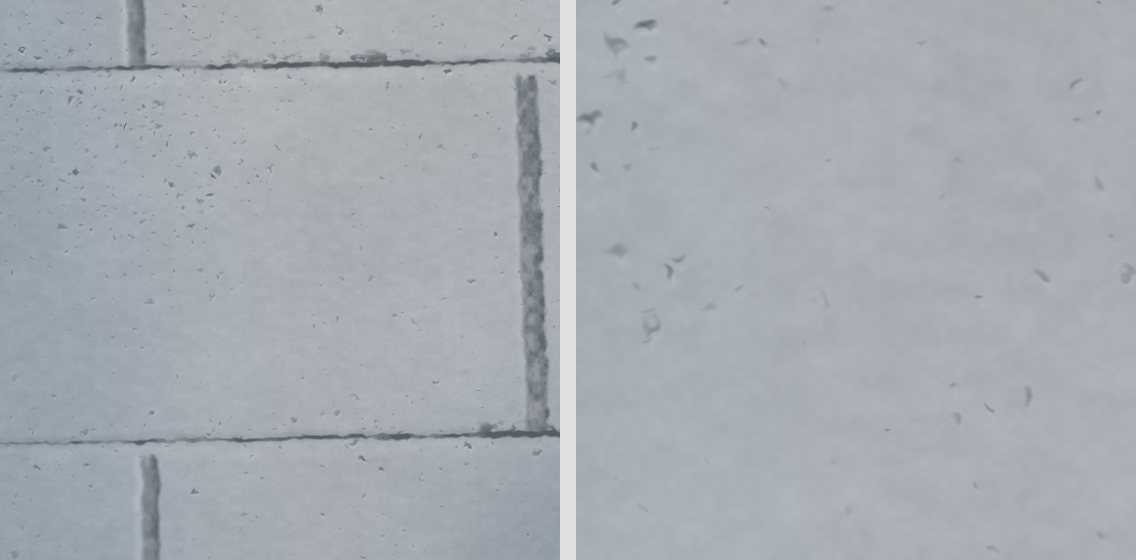
Left: the whole. Right: its middle third, enlarged.
Give the GLSL for this texture, as a three.js fragment shader.

```glsl
// Painted grey block wall in running bond, with chipped mortar joints and small pits.
varying vec2 vUv;

float hash(vec2 p) {
  return fract(sin(dot(p, vec2(127.1, 311.7))) * 43758.545);
}

float noise(vec2 p) {
  vec2 i = floor(p), f = fract(p);
  f = f * f * (3.0 - 2.0 * f);
  return mix(mix(hash(i), hash(i + vec2(1.0, 0.0)), f.x),
             mix(hash(i + vec2(0.0, 1.0)), hash(i + 1.0), f.x), f.y);
}

float fbm(vec2 p) {
  float sum = 0.0, amp = 0.5;
  for (int i = 0; i < 4; i++) {
    sum += amp * noise(p);
    p = p * 2.03 + 17.3;
    amp *= 0.5;
  }
  return sum / 0.9375;
}

// Slanted, ragged chips scattered on a jittered grid
float pits(vec2 p, float cells, float density) {
  vec2 g = p * cells + 0.3 * vec2(noise(p * 150.0), noise(p * 150.0 + 40.0));
  float mark = 0.0;
  for (int j = -1; j <= 1; j++) {
    for (int i = -1; i <= 1; i++) {
      vec2 id = floor(g) + vec2(float(i), float(j));
      vec2 d = g - id - vec2(hash(id + 3.1), hash(id + 8.7));
      float angle = 2.4 * hash(id + 5.3) - 1.2;
      float c = cos(angle), s = sin(angle);
      d = vec2(c * d.x + s * d.y, c * d.y - s * d.x);
      d /= vec2(0.27, 0.14) * (0.55 + 0.6 * hash(id + 1.9));
      float strength = smoothstep(0.0, 0.12, density - hash(id)) * (0.35 + 0.65 * hash(id + 6.4));
      mark = max(mark, strength * (1.0 - smoothstep(0.1, 1.2, length(d))));
    }
  }
  return mark;
}

void main() {
  vec2 p = vUv;

  // Tilted courses, alternate rows shifted by half a block
  float course = (p.y - 0.206 - 0.02 * p.x) / 0.667;
  float row = floor(course), inRow = fract(course);
  float bed = floor(course + 0.5);
  float even = 1.0 - mod(row, 2.0);
  float across = mod(p.x + 0.032 * p.y - 0.272 - 0.695 * even + 0.695, 1.39) - 0.695;
  float above = (course - bed) * 0.667 + 0.008 * (fbm(vec2(p.x * 16.0, bed * 9.0)) - 0.5)
              + 0.004 * (noise(vec2(p.x, p.y * 0.4) * 110.0) - 0.5);

  // Paint: blue at the left, lighter to the right, shaded lower right
  vec3 color = mix(vec3(0.595, 0.64, 0.68), vec3(0.668, 0.686, 0.712),
                   smoothstep(-0.08, 0.58, p.x + 0.15 * (p.y - 0.5)));
  float warm = 1.0 - smoothstep(0.0, 0.5, length((p - vec2(0.62, 0.95)) * vec2(0.9, 1.1)));
  color += vec3(0.024, 0.016, 0.0) * warm;
  color -= vec3(0.085, 0.065, 0.055) * (1.0 - smoothstep(0.0, 0.5, length(p - vec2(1.05, 0.0))));
  color += 0.05 * (fbm(p * 5.0) - 0.5) + 0.045 * (fbm(p * vec2(50.0, 75.0)) - 0.5);
  color += 0.016 * (noise(p * 230.0) - 0.5);

  // Pits cluster at the upper left and close to the beds
  float cluster = 1.0 - smoothstep(0.05, 0.45, length((p - vec2(0.14, 0.77)) * vec2(0.9, 1.2)));
  float nearBed = 1.0 - smoothstep(0.0, 0.07, abs(above));
  float density = 0.1 + 0.32 * cluster + 0.18 * nearBed;
  vec2 lit = p + vec2(-0.002, 0.005);
  float pit = max(pits(p, 30.0, density), 0.65 * pits(p + 4.0, 56.0, density * 1.4));
  float rim = max(pits(lit, 30.0, density), 0.65 * pits(lit + 4.0, 56.0, density * 1.4));
  color += 0.05 * max(rim - pit, 0.0);
  color = mix(color, vec3(0.33, 0.36, 0.39), 0.85 * pit);

  // Rounded, uneven light lip under each bed
  float lip = smoothstep(-0.045, -0.02, above) * (1.0 - smoothstep(-0.015, -0.003, above));
  color += vec3(0.03, 0.03, 0.025) * lip * (1.3 * fbm(p * vec2(20.0, 60.0)) - 0.15);

  // Rough upright joints, darker along the right edge
  float grain = fbm(p * vec2(95.0, 65.0));
  float halfWidth = mix(0.0165, 0.0205, even);
  float side = across + 0.012 * (fbm(vec2(p.y * 30.0, row * 7.0)) - 0.5)
             + 0.01 * even * (grain - 0.5);
  float span = smoothstep(0.0, 0.014, inRow) * (1.0 - smoothstep(0.945, 0.97, inRow + 0.03 * (grain - 0.5)));
  float upright = span * (1.0 - smoothstep(halfWidth - 0.006, halfWidth + 0.004, abs(side)));
  float shade = 0.55 + mix(0.9, 1.7, even) * (grain - 0.5)
              - mix(0.55, 0.3, even) * smoothstep(-0.2, 0.9, side / halfWidth);
  vec3 mortar = mix(vec3(0.36, 0.39, 0.42), vec3(0.57, 0.59, 0.61), clamp(shade + 0.1, 0.0, 1.0));
  float edgeLight = smoothstep(-halfWidth - 0.018, -halfWidth - 0.004, side)
                  * (1.0 - smoothstep(-halfWidth, -halfWidth + 0.010, side));
  color = mix(color, mortar, upright * 0.95);
  color += 0.05 * edgeLight * span * (1.0 - 0.7 * even);

  // Thin dark beds, fading in places and crumbling toward the right
  float broken = smoothstep(0.4, 0.7, noise(vec2(p.x * 17.0, bed * 5.0 + 2.0)))
               * smoothstep(0.2, 0.65, p.x);
  float thick = 0.0012 + 0.0025 * noise(vec2(p.x * 80.0, bed)) + 0.0025 * broken;
  float line = 1.0 - smoothstep(thick - 0.002, thick + 0.0035, abs(above));
  float depth = mix(0.35, 0.95, smoothstep(0.25, 0.65, fbm(vec2(p.x * 28.0, bed * 3.0)) + 0.15 * p.x));
  float crumbs = smoothstep(0.45, 0.65, fbm(p * vec2(60.0, 80.0))) * broken
               * smoothstep(-0.01, 0.0, above) * (1.0 - smoothstep(0.008, 0.03, above));
  float haze = 0.3 * (1.0 - smoothstep(0.0, 0.015, abs(above - 0.003))) * fbm(p * vec2(40.0, 90.0));
  color = mix(color, vec3(0.32, 0.35, 0.38), max(max(line * depth, 0.75 * crumbs), haze));

  gl_FragColor = vec4(color, 1.0);
}
```
